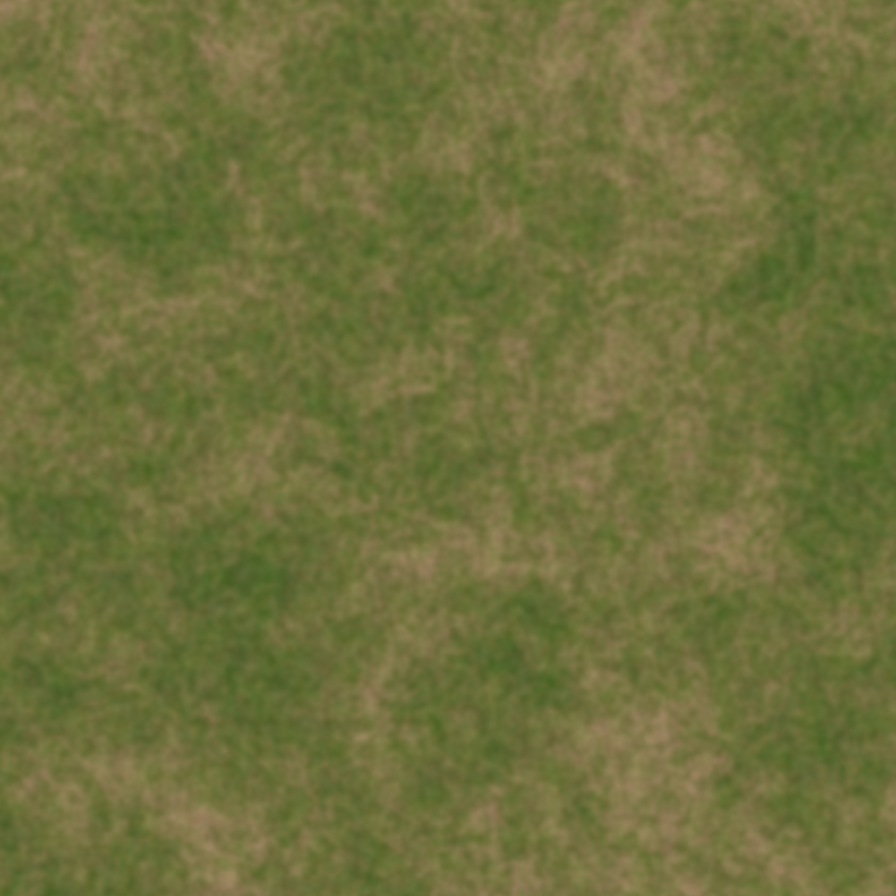
Write a WebGL 1 fragment shader that draws this texture.

```glsl
precision highp float;
// Worn lawn seen from above: soft green turf blending into dry, straw-coloured patches.

uniform vec2 u_resolution;

#define PATCH_SCALE 3.1     // largest patches across the canvas
#define OCTAVE_STEP 2.07    // frequency ratio between octaves
#define OCTAVE_DECAY 0.87   // amplitude ratio between octaves
#define GRAIN_SCALE 105.0   // finest blades across the canvas
#define GRAIN_AMOUNT 0.38
#define WARP_AMOUNT 0.035   // raggedness of the patch outlines
#define CONTRAST 0.65       // spread between green and dry
#define DRYNESS 0.49        // balance between green and dry
#define SHADE_AMOUNT 0.055  // small changes of brightness
#define TINT_AMOUNT 0.045   // small drift from yellow to pinkish

const vec3 TURF_GREEN = vec3(0.335, 0.400, 0.180);
const vec3 OLIVE = vec3(0.430, 0.436, 0.228);
const vec3 STRAW = vec3(0.550, 0.490, 0.325);
const vec3 PINKISH = vec3(0.5, -0.4, 0.7);

// Random unit vector for a lattice corner
vec2 cornerGradient(vec2 cell) {
  vec3 q = fract(vec3(cell.xyx) * vec3(0.1031, 0.1030, 0.0973));
  q += dot(q, q.yzx + 33.33);
  float angle = 6.28318 * fract((q.x + q.y) * q.z);
  return vec2(cos(angle), sin(angle));
}

// Gradient noise with zero mean
float gradientNoise(vec2 p) {
  vec2 cell = floor(p);
  vec2 f = p - cell;
  vec2 blend = f * f * f * (f * (f * 6.0 - 15.0) + 10.0);
  vec2 e = vec2(1.0, 0.0);
  float a = dot(cornerGradient(cell), f);
  float b = dot(cornerGradient(cell + e.xy), f - e.xy);
  float c = dot(cornerGradient(cell + e.yx), f - e.yx);
  float d = dot(cornerGradient(cell + e.xx), f - e.xx);
  return mix(mix(a, b, blend.x), mix(c, d, blend.x), blend.y);
}

// Patches, clumps and tufts, each octave turned to hide the lattice
float turfNoise(vec2 p) {
  mat2 turn = mat2(0.8, 0.6, -0.6, 0.8);
  float sum = 0.0;
  float amplitude = 1.0;
  p *= PATCH_SCALE;
  for (int i = 0; i < 5; i++) {
    sum += amplitude * gradientNoise(p);
    p = turn * p * OCTAVE_STEP + 17.3;
    amplitude *= OCTAVE_DECAY;
  }
  return sum;
}

void main() {
  vec2 uv = gl_FragCoord.xy / u_resolution.y + 4.0;

  // Ragged patch outlines
  vec2 warp = vec2(gradientNoise(uv * 9.0), gradientNoise(uv * 9.0 + 51.7));
  vec2 p = uv + WARP_AMOUNT * warp;

  // Dryness from 0 (lush) to 1 (straw)
  float grain = gradientNoise(uv * GRAIN_SCALE);
  float dry = DRYNESS + CONTRAST * (turfNoise(p) + GRAIN_AMOUNT * grain);
  dry = clamp(dry, -0.1, 1.12);

  vec3 color = dry < 0.5
    ? mix(TURF_GREEN, OLIVE, dry * 2.0)
    : mix(OLIVE, STRAW, dry * 2.0 - 1.0);

  // Uneven brightness and tint
  color += SHADE_AMOUNT * gradientNoise(uv * 64.0 + 9.1);
  color += TINT_AMOUNT * gradientNoise(uv * 31.0 + 23.4) * PINKISH;

  gl_FragColor = vec4(color, 1.0);
}
```
